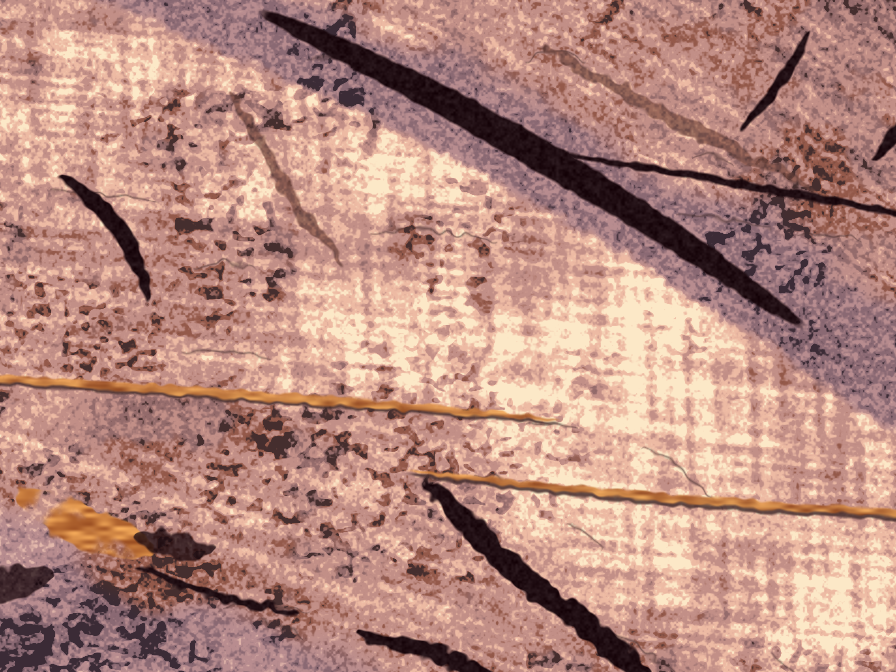
A Shadertoy shader for this texture:

```glsl
// Weathered sawn wood: pale fibres, saw marks, a gritty diagonal ridge and dark splits.
#define GRIT_SCALE 165.0
#define GRIT_DEPTH 0.62
#define FIBRE_SCALE 125.0
#define SAW_SCALE 72.0
#define EDGE_SOFT 0.0025
#define SPLIT vec3(0.11, 0.04, 0.06)
#define DARK vec3(0.27, 0.18, 0.18)
#define BROWN vec3(0.58, 0.35, 0.29)
#define MAUVE vec3(0.58, 0.42, 0.42)
#define ROSE vec3(0.76, 0.56, 0.53)
#define PINK vec3(0.93, 0.73, 0.64)
#define CREAM vec3(0.99, 0.91, 0.78)

float hash(vec2 p) {
    vec3 q = fract(p.xyx * 0.1031);
    q += dot(q, q.yzx + 33.33);
    return fract((q.x + q.y) * q.z);
}

float noise(vec2 p) {
    vec2 i = floor(p), f = fract(p);
    f *= f * (3.0 - 2.0 * f);
    return mix(mix(hash(i), hash(i + vec2(1, 0)), f.x),
               mix(hash(i + vec2(0, 1)), hash(i + 1.0), f.x), f.y);
}

float fbm(vec2 p) {
    float sum = 0.0, amp = 0.53;
    for (int i = 0; i < 4; i++) {
        sum += amp * noise(p);
        p = mat2(1.6, 1.2, -1.2, 1.6) * p + 7.3;
        amp *= 0.5;
    }
    return sum;
}

// Tapered, bowed stroke from a to b; bow pushes its middle to the left of its course
float stroke(vec2 p, vec2 a, vec2 b, float bow, float width) {
    float len = length(b - a);
    vec2 dir = (b - a) / len, q = p - a;
    float t = dot(q, dir) / len;
    float arch = max(4.0 * t * (1.0 - t), 0.0);
    float d = abs(dot(q, vec2(-dir.y, dir.x)) - bow * arch);
    float reach = width * sqrt(arch);
    return (1.0 - smoothstep(reach - EDGE_SOFT, reach + EDGE_SOFT, d)) * smoothstep(0.0, 0.1, arch);
}

// Shadow to highlight through the wood colours
vec3 woodRamp(float tone, vec3 shadow) {
    vec3 c = mix(DARK, shadow, smoothstep(0.04, 0.2, tone));
    c = mix(c, ROSE, smoothstep(0.24, 0.46, tone));
    c = mix(c, PINK, smoothstep(0.53, 0.73, tone));
    return mix(c, CREAM, smoothstep(0.76, 0.93, tone));
}

void mainImage(out vec4 fragColor, in vec2 fragCoord) {
    vec2 p = fragCoord / iResolution.y;
    vec2 jitter = vec2(noise(p * 75.0), noise(p * 75.0 + 40.0)) - 0.5;
    vec2 s = p + 0.011 * jitter + 0.012 * (vec2(noise(p * 18.0), noise(p * 18.0 + 9.0)) - 0.5);
    float cloud = fbm(p * vec2(5.0, 8.0));

    // Regions: ridge, wood above it, bright heartwood, gritty corner, rough lower left
    float h = s.y - (1.05 - 0.33 * s.x - 0.145 * s.x * s.x);
    float above = smoothstep(-0.008, 0.012, h);
    float ridge = above * (1.0 - smoothstep(0.1, 0.17, h + 0.2 * (cloud - 0.5) - 0.04 * p.x));
    vec2 c = p - vec2(0.87, 0.46);
    vec2 axes = vec2(dot(c, vec2(0.88, -0.47)) / 0.62, dot(c, vec2(0.47, 0.88)) / 0.3);
    float glow = exp(-dot(axes, axes)) * (1.0 - above);
    float corner = smoothstep(-0.03, 0.04, 0.22 - 0.39 * p.x - p.y + 0.16 * (cloud - 0.5));
    float rough = (1.0 - smoothstep(0.3, 0.43, p.y)) * (1.0 - smoothstep(0.6, 0.95, p.x));

    // Directional fibres, upright saw marks and curved tool marks
    float level = noise(vec2(p.x * 9.0, (p.y + 0.09 * p.x) * FIBRE_SCALE));
    float slant = noise(vec2(p.x * 8.0, (p.y + 0.36 * p.x + 0.03 * cloud) * FIBRE_SCALE * 0.7));
    float climb = noise(vec2(p.x * 9.0, h * FIBRE_SCALE * 0.8));
    float fibre = mix(mix(level, slant, rough), climb, above);
    float saw = noise(vec2((p.x + 0.04 * p.y) * SAW_SCALE, p.y * 7.0));
    float sawZone = (1.0 - above) * (1.0 - rough) * smoothstep(0.36, 0.62, fbm(p * 3.5 + 3.0) + 0.12 * p.x);
    vec2 arm = p - vec2(0.58, 0.6);
    float radius = length(arm);
    float arcs = noise(vec2(radius * 95.0, atan(arm.y, arm.x) * 9.0));
    float knot = exp(-dot(p - vec2(0.75, 0.42), p - vec2(0.75, 0.42)) / 0.015);

    // Tone
    float tone = 0.51 + 0.28 * glow - 0.09 * above - 0.1 * ridge - 0.2 * corner - 0.1 * rough * (1.0 - corner);
    tone += 0.75 * (cloud - 0.5) * (1.0 - 0.7 * ridge);
    tone += 0.36 * (fibre - 0.5) * (1.0 - 0.8 * ridge) * (1.0 - corner);
    tone += 0.42 * (saw - 0.5) * sawZone + 0.45 * (arcs - 0.55) * knot;
    float grit = 0.6 * noise(p * GRIT_SCALE) + 0.4 * noise(p * GRIT_SCALE * 1.9 + 5.0);
    tone += GRIT_DEPTH * (grit - 0.5) * (1.0 - 0.25 * glow);
    float pitZone = smoothstep(0.5, 0.66, fbm(p * 6.0 + 20.0) + 0.1 * rough + 0.14 * knot);
    tone -= 0.4 * pitZone * smoothstep(0.55, 0.75, noise(s * vec2(70.0, 95.0)));
    float warm = smoothstep(0.4, 0.54, fbm(p * 13.0)) * (1.0 - ridge) * (1.0 - corner);
    vec3 color = woodRamp(tone, mix(MAUVE, BROWN, warm));
    color += vec3(-0.04, -0.01, 0.03) * max(ridge, corner);

    // Scattered hairline checks
    for (int i = 0; i < 18; i++) {
        vec2 id = vec2(float(i), 3.0);
        vec2 start = vec2(hash(id) * 1.3, hash(id + 11.0));
        float angle = -0.08 - 0.75 * hash(id + 23.0) * step(start.y, 0.35);
        vec2 run = (0.06 + 0.14 * hash(id + 37.0)) * vec2(cos(angle), sin(angle));
        color = mix(color, DARK, 0.6 * stroke(s, start, start + run, 0.008, 0.0015));
    }

    // Amber seams with a shaded lower lip, and a chip of bare wood
    vec2 q = p + 0.006 * jitter;
    vec3 amber = mix(vec3(0.6, 0.3, 0.13), vec3(0.97, 0.68, 0.36), noise(p * vec2(45.0, 150.0)));
    vec2 lip = vec2(0.0, 0.005);
    float shade = max(stroke(q + lip, vec2(-0.15, 0.445), vec2(0.84, 0.375), 0.004, 0.006),
                      stroke(q + lip, vec2(0.6, 0.3), vec2(1.5, 0.23), -0.01, 0.007));
    float seam = max(stroke(q, vec2(-0.15, 0.445), vec2(0.84, 0.375), 0.004, 0.007),
                     stroke(q, vec2(0.6, 0.3), vec2(1.5, 0.23), -0.01, 0.006));
    float chip = stroke(s, vec2(0.02, 0.27), vec2(0.23, 0.185), -0.01, 0.03);
    color = mix(color, DARK, 0.85 * shade);
    color = mix(color, amber, max(0.9 * seam, chip * smoothstep(0.3, 0.5, fbm(p * 17.0))));

    // Splits: long gash, its branch, left crescent, lower rift, upper cracks, corner hollows
    float split = stroke(p + 0.004 * jitter, vec2(0.38, 0.985), vec2(1.2, 0.51), 0.026, 0.023);
    split = max(split, stroke(q, vec2(0.82, 0.772), vec2(1.42, 0.665), 0.004, 0.006));
    split = max(split, stroke(q, vec2(0.085, 0.74), vec2(0.223, 0.55), 0.026, 0.013));
    split = max(split, stroke(s, vec2(0.62, 0.29), vec2(1.02, -0.05), -0.008, 0.019));
    split = max(split, stroke(q, vec2(1.205, 0.955), vec2(1.1, 0.805), 0.008, 0.008));
    split = max(split, stroke(q, vec2(1.36, 0.84), vec2(1.3, 0.76), 0.0, 0.01));
    split = max(split, stroke(s, vec2(0.2, 0.16), vec2(0.45, 0.085), -0.01, 0.006));
    split = max(split, stroke(s, vec2(0.53, 0.06), vec2(0.74, -0.02), 0.01, 0.014));
    split = max(split, 0.8 * stroke(s, vec2(-0.02, 0.11), vec2(0.08, 0.15), 0.0, 0.026));
    split = max(split, 0.8 * stroke(s, vec2(0.2, 0.2), vec2(0.32, 0.18), 0.0, 0.016));
    float scratch = max(stroke(s, vec2(0.34, 0.87), vec2(0.51, 0.6), -0.008, 0.009),
                        stroke(s, vec2(0.8, 0.93), vec2(1.22, 0.71), 0.0, 0.01));
    color = mix(color, mix(DARK, BROWN, grit), 0.75 * scratch);
    color = mix(color, SPLIT + 0.12 * (grit - 0.4), split);
    fragColor = vec4(clamp(color, 0.0, 1.0), 1.0);
}
```
